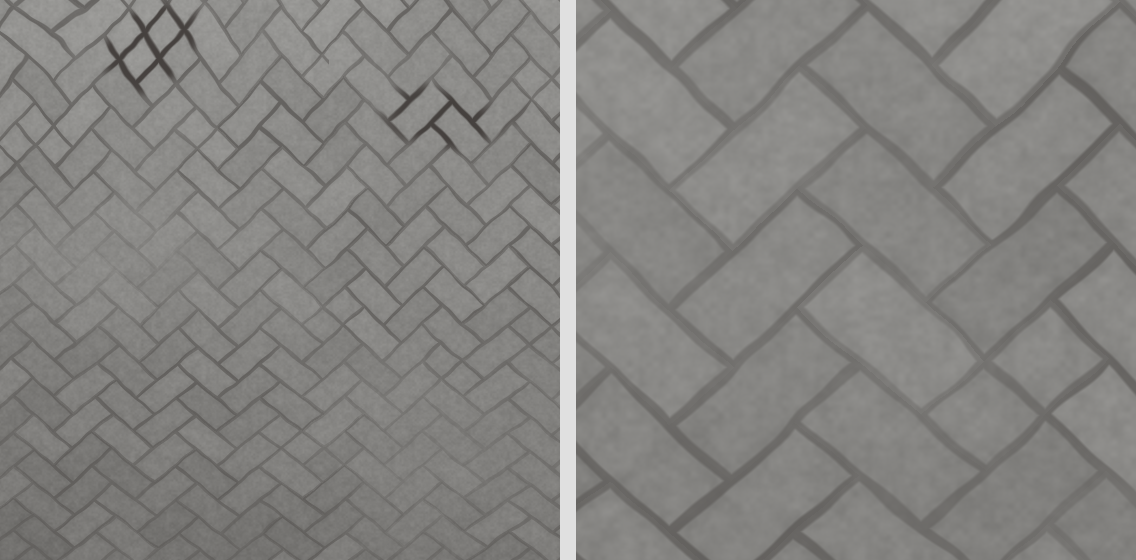
Left: the whole. Right: its middle third, enlarged.
Give the GLSL for this texture, as a three.js fragment shader.

```glsl
varying vec2 vUv;

// Herringbone layout: zigzag columns across, rows squeezed toward the bottom
const float COLUMNS = 6.75;
const float ROWS_NEAR = 17.5;
const float ROW_SHRINK = 3.0;
const vec2 ANCHOR = vec2(0.594, 0.506);
const float WARP = 0.30;
const float WOBBLE = 0.07;

// Joints, in brick widths
const float JOINT_HALF = 0.038;
const float JOINT_SOFT = 0.045;
const float CORNER = 0.07;
const float SPLIT_CHANCE = 0.30;

// Colours
const vec3 STONE_DARK = vec3(0.465, 0.460, 0.450);
const vec3 STONE_LIGHT = vec3(0.588, 0.586, 0.576);
const vec3 JOINT_COLOR = vec3(0.365, 0.355, 0.345);
const vec3 CRACK_COLOR = vec3(0.235, 0.215, 0.205);
const float BRICK_VARIATION = 0.045;
const float GRAIN = 0.028;

float hash(vec2 p) {
  return fract(sin(dot(p, vec2(127.1, 311.7))) * 43758.5453);
}

float noise(vec2 p) {
  vec2 i = floor(p);
  vec2 f = fract(p);
  f = f * f * (3.0 - 2.0 * f);
  return mix(mix(hash(i), hash(i + vec2(1.0, 0.0)), f.x),
             mix(hash(i + vec2(0.0, 1.0)), hash(i + vec2(1.0, 1.0)), f.x), f.y);
}

float fbm(vec2 p) {
  float sum = 0.0;
  float amp = 0.5;
  for (int i = 0; i < 4; i++) {
    sum += amp * noise(p);
    p = p * 2.03 + 17.3;
    amp *= 0.5;
  }
  return sum / 0.9375;
}

// Soft round patch, 1 at its centre
float patchAt(vec2 uv, vec2 center, vec2 radius) {
  vec2 d = (uv - center) / radius;
  return exp(-dot(d, d));
}

float rowsAt(float y) {
  return y * (ROWS_NEAR - ROW_SHRINK * y);
}

// Canvas to brick axes: x runs up-right, y runs up-left
vec2 toBricks(vec2 uv) {
  float row = rowsAt(uv.y) - rowsAt(ANCHOR.y);
  float col = 2.0 * COLUMNS * (uv.x - ANCHOR.x);
  return vec2(row + col, row - col) + vec2(1.0, 0.5);
}

// Finds the brick under p: its id, half size and local position
void herringbone(vec2 p, out vec2 id, out vec2 halfSize, out vec2 local) {
  vec2 cell = floor(p);
  float s = mod(cell.x - cell.y, 4.0);
  bool along = s < 1.5;
  id = cell;
  if (s > 0.5 && along) id.x -= 1.0;
  if (s > 1.5 && s < 2.5) id.y -= 1.0;
  halfSize = along ? vec2(1.0, 0.5) : vec2(0.5, 1.0);
  local = p - id - halfSize;
}

void main() {
  vec2 uv = vUv;

  // Uneven laying, strongest in the upper left
  float uneven = smoothstep(0.65, 0.0, uv.x) * smoothstep(0.45, 1.0, uv.y);
  vec2 p = toBricks(uv);
  p += (vec2(noise(uv * 5.0), noise(uv * 5.0 + 31.0)) - 0.5) * WARP * (1.0 + 3.0 * uneven);
  p += (vec2(noise(uv * 45.0), noise(uv * 45.0 + 57.0)) - 0.5) * WOBBLE;

  vec2 id, halfSize, local;
  herringbone(p, id, halfSize, local);
  float tone = hash(id);
  float wear = hash(id + 43.0);

  // Depth inside the rounded brick, with some bricks cut in half
  vec2 q = abs(local) - halfSize + CORNER;
  float depth = CORNER - length(max(q, 0.0)) - min(max(q.x, q.y), 0.0);
  float cut = halfSize.x > halfSize.y ? abs(local.x) : abs(local.y);
  if (hash(id + 9.0) < SPLIT_CHANCE * (0.12 + uneven)) depth = min(depth, cut);

  // Joints fade where dust fills them
  float dust = patchAt(uv, vec2(0.22, 0.54), vec2(0.20, 0.13))
             + patchAt(uv, vec2(0.74, 0.22), vec2(0.22, 0.19));
  float visible = 0.45 + 0.75 * fbm(uv * 9.0 + 4.0) - 0.65 * dust;
  visible = clamp(visible * (0.75 + 0.4 * wear), 0.08, 1.0);
  float width = JOINT_HALF * (0.6 + 0.8 * noise(p * 1.7 + 12.0));
  float joint = 1.0 - smoothstep(width, width + JOINT_SOFT, depth);
  float shade = 1.0 - smoothstep(0.0, 0.28, depth);

  // Open dark gaps along a few joints
  float open = patchAt(uv, vec2(0.79, 0.79), vec2(0.17, 0.08))
             + patchAt(uv, vec2(0.29, 0.90), vec2(0.14, 0.12))
             + 0.5 * patchAt(uv, vec2(0.25, 0.12), vec2(0.14, 0.12));
  float gap = smoothstep(0.50, 0.85, open * (0.45 + noise(p * 0.8 + 71.0)));
  float crack = gap * (1.0 - smoothstep(0.05, 0.13, depth));

  // Stone: light at the top, darker toward the lower corner
  float light = 0.12 + 0.80 * uv.y + 0.35 * (fbm(uv * 4.0) - 0.5);
  light += 0.16 * dust - 0.12 * patchAt(uv, vec2(0.1, 0.1), vec2(0.3, 0.2));
  vec3 color = mix(STONE_DARK, STONE_LIGHT, clamp(light, -0.25, 1.1));
  color += (tone - 0.5) * BRICK_VARIATION * (1.0 - 0.5 * min(dust, 1.0));
  color += (fbm(uv * 110.0) - 0.5) * GRAIN * 2.0 + (noise(uv * 260.0) - 0.5) * GRAIN;
  color -= 0.022 * shade * visible;

  color = mix(color, JOINT_COLOR, joint * visible * 0.8);
  color = mix(color, CRACK_COLOR, crack * 0.8);
  gl_FragColor = vec4(color, 1.0);
}
```
